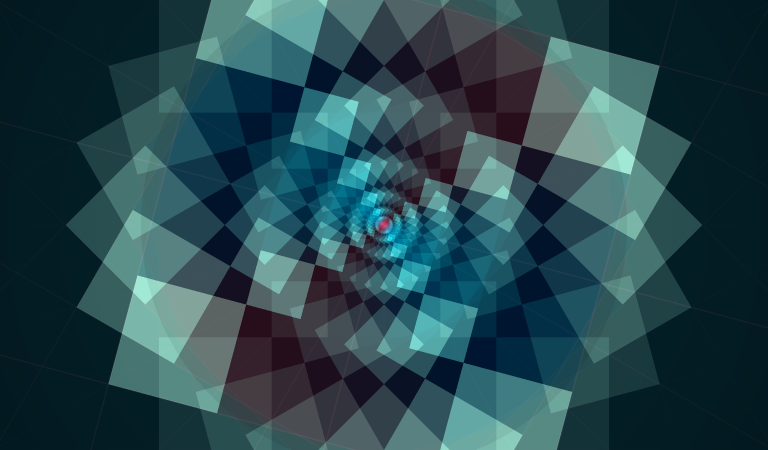
A WebGL 1 fragment shader for this background:

```glsl
precision highp float;

uniform vec2 u_resolution;

const int LAYERS = 6;
const int SAMPLES = 3;              // per axis, for edge smoothing
const float TURN = 0.2617994;       // 15 degrees between layers
const float FADE = 0.75;            // weight ratio of successive layers
const float MAX_DEPTH = 5.0;
const float DISC_RADIUS = 1.08;
const float DISC_SHADE = 0.93;
const float LINE_HALF_WIDTH = 0.003;
const float CORE_RADIUS = 0.028;

const vec3 VOID_COLOR = vec3(0.012, 0.115, 0.148);
const vec3 MINT = vec3(0.89, 1.25, 1.12);
const vec3 MINT_SHIFT = vec3(-0.12, 0.0, 0.03);
const vec3 TEAL = vec3(-0.11, 0.09, 0.21);
const vec3 TEAL_SHIFT = vec3(0.0, 0.12, 0.13);
const vec3 MAROON = vec3(0.17, 0.055, 0.11);
const vec3 LINE_COLOR = vec3(0.24, 0.07, 0.12);
const vec3 CORE_COLOR = vec3(0.95, 0.25, 0.42);

vec2 rotate(vec2 p, float angle) {
  float c = cos(angle);
  float s = sin(angle);
  return vec2(c * p.x - s * p.y, s * p.x + c * p.y);
}

// Square frames halving towards the centre: mint corners, tinted sides
vec3 nestedSquares(vec2 p) {
  vec2 a = abs(p);
  float extent = max(a.x, a.y);
  if (extent > 1.0) return VOID_COLOR;
  float depth = min(-1.0 - floor(log2(max(extent, 0.0001))), MAX_DEPTH);
  vec2 strip = step(exp2(-1.0 - depth), a);
  vec3 side = a.x > a.y ? TEAL + depth * TEAL_SHIFT : MAROON;
  return mix(side, MINT + depth * MINT_SHIFT, strip.x * strip.y);
}

// Thin lines along the axes and the extended outer edges
float guideLines(vec2 p) {
  vec2 a = abs(p);
  vec2 d = min(a, abs(a - 1.0));
  return 1.0 - step(LINE_HALF_WIDTH, min(d.x, d.y));
}

vec3 scene(vec2 p) {
  vec3 color = vec3(0.0);
  float weight = 1.0;
  float total = 0.0;

  // Rotated layers, each fainter than the one before
  for (int i = 0; i < LAYERS; i++) {
    vec2 q = rotate(p, TURN * float(i + 1));
    vec3 layer = nestedSquares(q) + LINE_COLOR * guideLines(q) * weight;
    color += weight * layer;
    total += weight;
    weight *= FADE;
  }
  color /= total;

  // Disc shade, rim falloff and glowing core
  float r = length(p);
  color *= mix(1.0, DISC_SHADE, step(r, DISC_RADIUS));
  color *= 1.0 - 0.15 * smoothstep(1.2, 2.0, r);
  float core = exp(-r * r / (CORE_RADIUS * CORE_RADIUS));
  return mix(color, CORE_COLOR, 0.8 * core);
}

void main() {
  vec3 color = vec3(0.0);
  for (int y = 0; y < SAMPLES; y++) {
    for (int x = 0; x < SAMPLES; x++) {
      vec2 offset = (vec2(float(x), float(y)) + 0.5) / float(SAMPLES) - 0.5;
      vec2 p = (2.0 * (gl_FragCoord.xy + offset) - u_resolution) / u_resolution.y;
      color += clamp(scene(p), 0.0, 1.0);
    }
  }
  gl_FragColor = vec4(color / float(SAMPLES * SAMPLES), 1.0);
}
```
